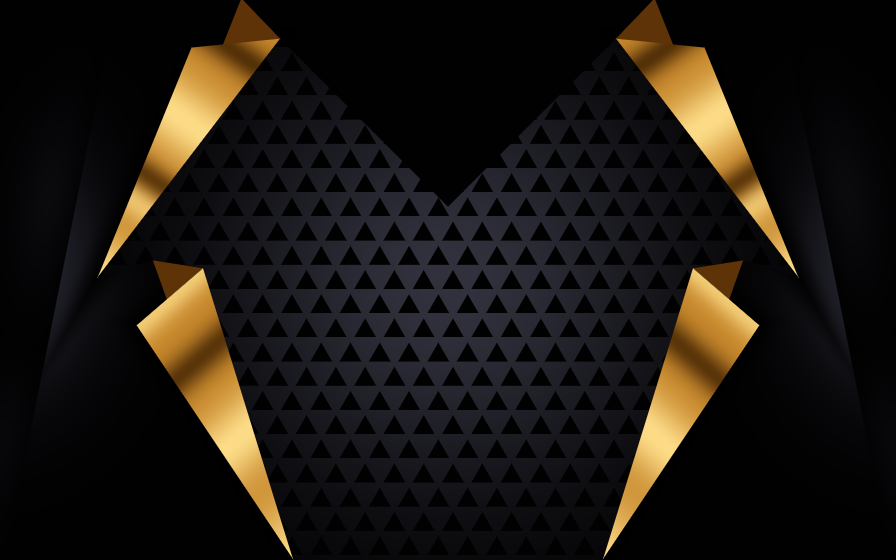
Give the GLSL for this background, as a WebGL 1 fragment shader.

```glsl
precision highp float;
// Dark studded panel framed by mirrored folded gold shards and softly lit side plates.

#define STUD_PITCH vec2(0.0523, 0.0432)
#define STUD_ORIGIN vec2(-0.2264, 0.6135)
#define STUD_HEIGHT 0.034
#define PANEL_LIGHT vec3(0.19, 0.19, 0.235)
#define SIDE_LIGHT vec3(0.185, 0.185, 0.235)
#define BLACK vec3(0.004, 0.004, 0.007)
#define FOLD_BROWN vec3(0.37, 0.20, 0.03)
#define GOLD_DARK vec3(0.33, 0.19, 0.03)
#define GOLD_MID vec3(0.78, 0.53, 0.17)
#define GOLD_BRIGHT vec3(0.99, 0.86, 0.53)
#define SHADOW_WIDTH 0.045

uniform vec2 u_resolution;

// Coverage of a shape from its signed distance, one pixel soft.
float cover(float d) {
  return clamp(0.5 - d * u_resolution.y, 0.0, 1.0);
}

// Signed distance to the line through a and b, positive on its right.
float lineSide(vec2 p, vec2 a, vec2 b) {
  vec2 e = normalize(b - a);
  return dot(p - a, vec2(e.y, -e.x));
}

// Triangle distance, with corners in either winding order.
float triangle(vec2 p, vec2 a, vec2 b, vec2 c) {
  float winding = -sign(lineSide(c, a, b));
  return max(max(winding * lineSide(p, a, b), winding * lineSide(p, b, c)),
             winding * lineSide(p, c, a));
}

// Soft stripe at a centre along a gradient.
float stripe(float t, float centre, float width) {
  float s = (t - centre) / width;
  return exp(-s * s);
}

// Elliptical pool of light.
float glow(vec2 p, vec2 centre, vec2 radius) {
  vec2 q = (p - centre) / radius;
  return exp(-dot(q, q));
}

vec3 goldTone(float bright, float dark) {
  vec3 tone = mix(GOLD_MID, GOLD_BRIGHT, clamp(bright, 0.0, 1.0));
  return mix(tone, GOLD_DARK, clamp(dark, 0.0, 1.0));
}

// Staggered rows of upright triangles.
float studs(vec2 p) {
  vec2 q = p - STUD_ORIGIN;
  float row = floor(q.y / STUD_PITCH.y);
  q.y -= row * STUD_PITCH.y;
  q.x += 0.5 * STUD_PITCH.x * (mod(row, 2.0) + 1.0);
  q.x = abs(mod(q.x, STUD_PITCH.x) - 0.5 * STUD_PITCH.x);
  float slope = dot(vec2(q.x, q.y - STUD_HEIGHT), vec2(0.866, 0.5));
  return cover(max(-q.y, slope));
}

// Side plates, in mirrored coordinates.
vec3 sidePlates(vec2 q) {
  float outer = cover(lineSide(q, vec2(0.625, 0.833), vec2(0.758, 0.167)));
  outer = 1.0 - outer;
  float lower = cover(-lineSide(q, vec2(0.383, 0.094), vec2(0.706, 0.344)));
  float innerLight = 0.62 * glow(q, vec2(0.60, 0.61), vec2(0.12, 0.16));
  float lowerLight = 0.85 * glow(q, vec2(0.60, 0.18), vec2(0.16, 0.13));
  float outerLight = glow(q, vec2(0.80, 0.53), vec2(0.16, 0.21));
  float light = mix(innerLight, lowerLight, lower);
  // The outer plate throws a shadow on its neighbour.
  float edge = lineSide(q, vec2(0.758, 0.167), vec2(0.625, 0.833));
  light *= smoothstep(-0.02, 0.08, abs(edge));
  return BLACK + SIDE_LIGHT * mix(light, outerLight, outer);
}

void main() {
  vec2 p = gl_FragCoord.xy / u_resolution.y;
  p.x -= 0.5 * u_resolution.x / u_resolution.y;
  vec2 q = vec2(abs(p.x), p.y);

  // Corners of the shards.
  vec2 topInner = vec2(0.300, 0.931), topOuter = vec2(0.458, 0.915);
  vec2 topTip = vec2(0.625, 0.506);
  vec2 lowInner = vec2(0.4375, 0.521), lowOuter = vec2(0.556, 0.419);
  vec2 lowTip = vec2(0.277, 0.002);
  float topGold = triangle(q, topInner, topOuter, topTip);
  float lowGold = triangle(q, lowInner, lowOuter, lowTip);
  float topFold = triangle(q, vec2(0.369, 1.003), topInner, vec2(0.404, 0.915));
  float lowFold = triangle(q, vec2(0.527, 0.535), lowInner, vec2(0.502, 0.465));

  // Side plates darken next to the shards.
  vec3 color = sidePlates(q);
  color *= smoothstep(-0.01, SHADOW_WIDTH, min(topGold, lowGold));

  // Central panel between the shards.
  float upper = min(lineSide(q, topTip, topInner) * -1.0,
                    lineSide(q, topInner, vec2(0.369, 1.0)));
  upper = min(lineSide(q, topInner, topTip), upper);
  float aboveTip = -lineSide(q, topInner, topTip);
  float aboveFold = lineSide(q, topInner, vec2(0.369, 1.0));
  float wide = min(aboveTip * -1.0, aboveFold);
  float narrow = lineSide(q, lowTip, lowInner);
  float shelf = 0.535 - 0.3 * max(q.x - 0.527, 0.0) - 0.15 * max(0.527 - q.x, 0.0);
  float panel = mix(cover(narrow), cover(-wide), cover(shelf - q.y));
  vec3 metal = BLACK + PANEL_LIGHT * glow(p, vec2(0.0, 0.5), vec2(0.40, 0.38));
  color = mix(color, mix(metal, BLACK, studs(p)), panel);

  // Folded backs, then the polished faces.
  color = mix(color, FOLD_BROWN, cover(min(topFold, lowFold)));
  float t = dot(q - topInner, vec2(0.57, -0.82));
  vec3 topTone = goldTone(stripe(t, 0.217, 0.06) + 0.7 * stripe(t, 0.385, 0.03)
    + stripe(t, 0.53, 0.07), stripe(t, 0.065, 0.03) + 0.9 * stripe(t, 0.335, 0.025));
  color = mix(color, topTone, cover(topGold));
  t = dot(q - lowInner, vec2(-0.66, -0.75));
  vec3 lowTone = goldTone(0.8 * stripe(t, 0.0, 0.03) + stripe(t, 0.27, 0.06)
    + stripe(t, 0.5, 0.09), 0.95 * stripe(t, 0.118, 0.032));
  color = mix(color, lowTone, cover(lowGold));

  gl_FragColor = vec4(color, 1.0);
}
```
